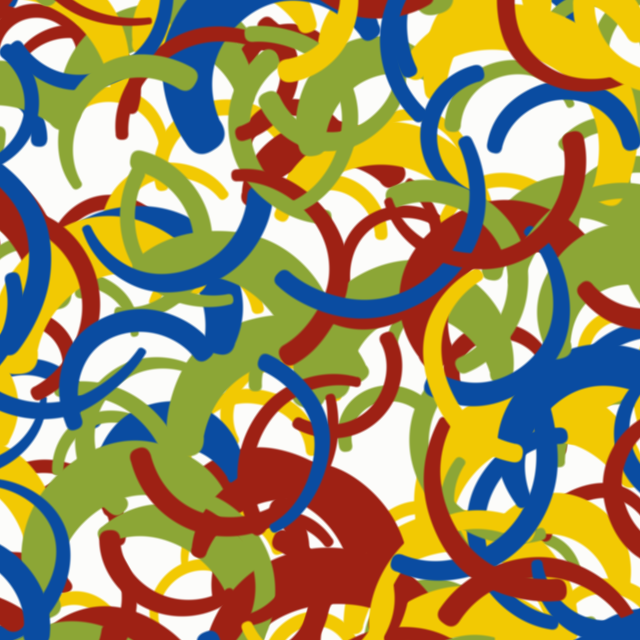
Reproduce this pattern procedurally as a Shadertoy shader.

```glsl
// Overlapping painted arcs in four flat colours on an off-white ground.
// Each layer scatters one tapered arc per jittered grid cell; layers are stacked
// from thin arches, through broad crescents, to long brush strokes on top.

const vec3 GROUND = vec3(0.99, 0.99, 0.98);
const vec3 RED    = vec3(0.62, 0.13, 0.08);
const vec3 GREEN  = vec3(0.55, 0.65, 0.21);
const vec3 BLUE   = vec3(0.04, 0.30, 0.63);
const vec3 YELLOW = vec3(0.95, 0.79, 0.01);

// Cumulative shares of red, green and blue; yellow takes the rest
const vec3 ARCH_SHARES     = vec3(0.28, 0.54, 0.60);
const vec3 CRESCENT_SHARES = vec3(0.26, 0.63, 0.74);
const vec3 STROKE_SHARES   = vec3(0.41, 0.52, 0.89);

// Shape of a layer: cell size, arc radius, half width, half opening angle
const vec4 ARCHES      = vec4(0.155, 0.085, 0.011, 1.50);
const vec4 CRESCENTS_A = vec4(0.25, 0.135, 0.036, 1.35);
const vec4 CRESCENTS_B = vec4(0.31, 0.150, 0.040, 1.35);
const vec4 STROKES_A   = vec4(0.19, 0.125, 0.0135, 1.30);
const vec4 STROKES_B   = vec4(0.22, 0.145, 0.0145, 1.30);

// Style of a layer: largest turn from upright, narrowing at both ends, lean to one end
const vec3 ARCH_STYLE     = vec3(0.5, 0.15, 0.30);
const vec3 CRESCENT_STYLE = vec3(0.6, 0.42, 0.20);
const vec3 STROKE_STYLE   = vec3(3.14, 0.12, 0.42);

const float JITTER      = 0.8;    // share of a cell open to random placement
const float SPIRAL      = 0.15;   // change of radius along an arc
const float BLUNTNESS   = 2.5;    // 2 gives round ends, more gives squarer ends
const float WOBBLE      = 0.008;  // bend of the outlines
const float WOBBLE_FREQ = 6.0;
const float SOFTNESS    = 0.0024; // half width of the blended edge

vec4 hash4(vec3 p) {
    vec4 q = fract(p.xyzx * vec4(0.1031, 0.1030, 0.0973, 0.1099));
    q += dot(q, q.wzxy + 33.33);
    return fract((q.xxyz + q.yzzw) * q.zywx);
}

// Gradient noise, two independent channels
vec2 cornerNoise(vec2 cell, vec2 offset) {
    vec4 g = hash4(vec3(cell, 71.0)) * 2.0 - 1.0;
    return vec2(dot(g.xy, offset), dot(g.zw, offset));
}

vec2 gradientNoise(vec2 p) {
    vec2 i = floor(p), f = p - i;
    vec2 s = f * f * f * (f * (f * 6.0 - 15.0) + 10.0);
    vec2 e = vec2(1.0, 0.0);
    vec2 low  = mix(cornerNoise(i, f), cornerNoise(i + e, f - e), s.x);
    vec2 high = mix(cornerNoise(i + e.yx, f - e.yx), cornerNoise(i + 1.0, f - 1.0), s.x);
    return mix(low, high, s.y);
}

// Signed distance to an arc centred on +y, with tapered width and blunt ends
float arcDistance(vec2 p, float radius, float halfWidth, float opening,
                  float narrowing, float lean, float spiral) {
    float angle = clamp(atan(p.x, p.y), -opening, opening);
    float t = angle / opening;
    vec2 normal = vec2(sin(angle), cos(angle));
    vec2 offset = p - normal * radius * (1.0 + spiral * t);
    float across = abs(dot(offset, normal));
    float along  = abs(dot(offset, vec2(normal.y, -normal.x)));
    float reach = pow(pow(across, BLUNTNESS) + pow(along, BLUNTNESS), 1.0 / BLUNTNESS);
    return reach - halfWidth * (1.0 - narrowing * t * t + lean * t);
}

vec3 pickColour(float x, vec3 shares) {
    return x < shares.x ? RED : x < shares.y ? GREEN : x < shares.z ? BLUE : YELLOW;
}

// Paints one layer of scattered arcs over the given colour
vec3 paintLayer(vec3 colour, vec2 uv, float seed, vec4 shape, vec3 style, vec3 shares) {
    float edge = max(SOFTNESS, 1.0 / iResolution.y);
    uv += WOBBLE * gradientNoise(uv * WOBBLE_FREQ + seed * 9.7);
    vec2 grid = uv / shape.x + seed * vec2(5.37, 7.61) + 20.0;
    vec2 home = floor(grid);
    for (int y = -2; y <= 2; y++)
    for (int x = -2; x <= 2; x++) {
        vec2 cell = home + vec2(x, y);
        vec4 place = hash4(vec3(cell, seed));
        vec4 form  = hash4(vec3(cell, seed + 40.0));
        vec2 p = (grid - cell - 0.5 - JITTER * (place.xy - 0.5)) * shape.x;

        float turn = style.x * (2.0 * place.z - 1.0);
        float c = cos(turn), s = sin(turn);
        p = mat2(c, s, -s, c) * p;

        float size = mix(0.75, 1.25, form.x);
        float d = arcDistance(p, shape.y * size, shape.z * mix(0.8, 1.2, form.y),
                              shape.w * mix(0.8, 1.2, form.z), style.y,
                              style.z * (2.0 * form.w - 1.0),
                              SPIRAL * (2.0 * fract(form.w * 7.0) - 1.0));
        float cover = smoothstep(edge, -edge, d);
        colour = mix(colour, pickColour(place.w, shares), cover);
    }
    return colour;
}

void mainImage(out vec4 fragColor, in vec2 fragCoord) {
    vec2 uv = fragCoord / iResolution.y;
    vec3 colour = GROUND;
    colour = paintLayer(colour, uv, 1.0, ARCHES, ARCH_STYLE, ARCH_SHARES);
    colour = paintLayer(colour, uv, 2.0, CRESCENTS_A, CRESCENT_STYLE, CRESCENT_SHARES);
    colour = paintLayer(colour, uv, 3.0, CRESCENTS_B, CRESCENT_STYLE, CRESCENT_SHARES);
    colour = paintLayer(colour, uv, 4.0, STROKES_A, STROKE_STYLE, STROKE_SHARES);
    colour = paintLayer(colour, uv, 5.0, STROKES_B, STROKE_STYLE, STROKE_SHARES);
    fragColor = vec4(colour, 1.0);
}
```
